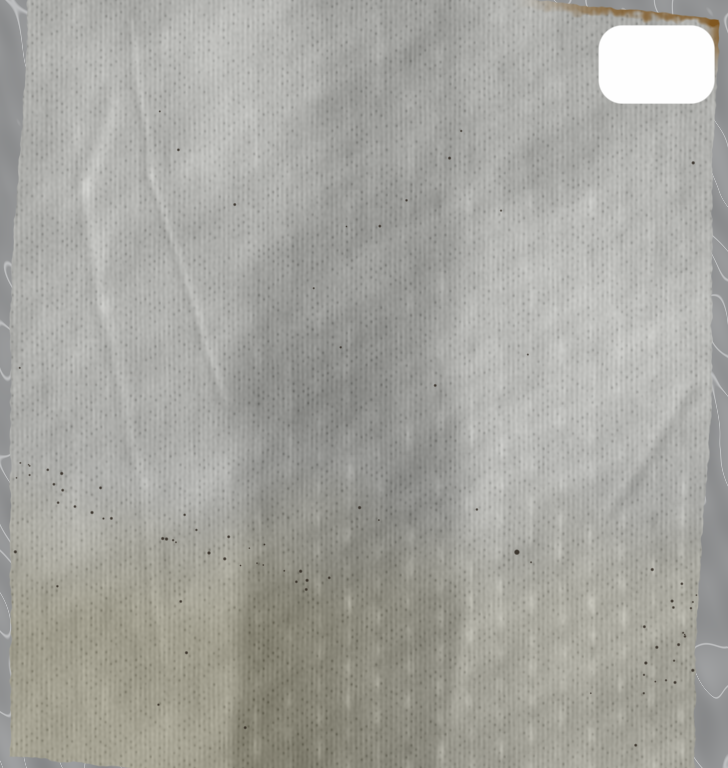
Give the GLSL for this texture, as a Shadertoy shader.

```glsl
// Worn grey knitted cloth on plastic, with folds, quilting, stains, dark specks and a blank label.
const vec3 CLOTH = vec3(0.680, 0.682, 0.670);
const vec3 WARM_SHIFT = vec3(-0.045, -0.058, -0.108);
const vec3 PLASTIC = vec3(0.57, 0.575, 0.58);
const vec3 RUST = vec3(0.50, 0.34, 0.13);
const vec3 SPECK = vec3(0.17, 0.14, 0.11);
const vec2 QUILT_CELL = vec2(0.0395, 0.043);
const vec2 STITCH_CELL = vec2(0.0064, 0.0100);
const vec2 LABEL_CENTER = vec2(0.855, 0.916);
const vec2 LABEL_HALF = vec2(0.0755, 0.051);
const float LABEL_RADIUS = 0.031;
const float KNIT_CONTRAST = 0.022;
const float HOLE_CONTRAST = 0.105;
const float SHADE_DEPTH = 0.105;
const int SPECKS = 84;

vec2 hash2(vec2 p) {
    vec3 q = fract(p.xyx * vec3(0.1031, 0.1030, 0.0973));
    q += dot(q, q.yzx + 33.33);
    return fract((q.xx + q.yz) * q.zy);
}

float gradientDot(vec2 cell, vec2 f, vec2 corner) {
    float angle = 6.2832 * hash2(cell + corner).x;
    return dot(vec2(cos(angle), sin(angle)), f - corner);
}

float noise(vec2 p) {
    vec2 i = floor(p), f = p - i, s = f * f * (3.0 - 2.0 * f), e = vec2(1, 0);
    return mix(mix(gradientDot(i, f, e.yy), gradientDot(i, f, e.xy), s.x),
               mix(gradientDot(i, f, e.yx), gradientDot(i, f, e.xx), s.x), s.y);
}

float blob(vec2 p, vec2 center, vec2 size) {
    vec2 d = (p - center) / size;
    return exp(-dot(d, d));
}

// Light on one side of a segment, shadow on the other
float crease(vec2 p, vec2 a, vec2 b, float width) {
    vec2 ab = b - a, ap = p - a;
    float t = clamp(dot(ap, ab) / dot(ab, ab), 0.0, 1.0);
    float side = (ab.x * ap.y - ab.y * ap.x) / length(ab);
    float d = length(ap - ab * t) / width;
    return (side / width * 1.4 + 0.3) * exp(-d * d);
}

float folds(vec2 p) {
    p += 0.006 * vec2(noise(p * 14.0), noise(p * 14.0 + 40.0));
    float s = crease(p, vec2(0.168, 0.97), vec2(0.195, 0.77), 0.006);
    s += crease(p, vec2(0.195, 0.77), vec2(0.290, 0.48), 0.006);
    s += crease(p, vec2(0.145, 0.87), vec2(0.107, 0.76), 0.013);
    s += crease(p, vec2(0.107, 0.76), vec2(0.132, 0.60), 0.010);
    s += 0.7 * crease(p, vec2(0.132, 0.60), vec2(0.184, 0.37), 0.009);
    s += 0.6 * crease(p, vec2(0.184, 0.37), vec2(0.204, 0.16), 0.008);
    s -= 0.9 * crease(p, vec2(0.900, 0.49), vec2(0.795, 0.335), 0.011);
    return 0.06 * (s + 0.8 * crease(p, vec2(0.608, 0.19), vec2(0.565, -0.02), 0.015));
}

// Broad light and shadow across the cloth
float shading(vec2 p) {
    float x = p.x + 0.025 * noise(p * 8.0);
    float left = mix(0.312, 0.425, smoothstep(0.50, 0.90, p.y));
    float soft = mix(0.012, 0.045, smoothstep(0.1, 0.6, p.y));
    float column = smoothstep(left - soft, left + soft, x) * (1.0 - smoothstep(0.56, 0.635, x));
    float s = -SHADE_DEPTH * column * mix(1.0, 0.6, smoothstep(0.4, 0.9, p.y));
    s += 0.075 * blob(p, vec2(0.76, 0.57), vec2(0.16, 0.20));
    s += 0.055 * blob(p, vec2(0.12, 0.83), vec2(0.05, 0.15));
    s += 0.040 * blob(p, vec2(0.32, 0.85), vec2(0.10, 0.20));
    s += 0.040 * blob(p, vec2(0.63, 0.42), vec2(0.035, 0.18));
    s -= 0.045 * blob(p, vec2(0.70, 0.77), vec2(0.07, 0.06));
    vec2 diagonal = vec2(p.x + p.y, (p.y - p.x) * 2.2);
    return s + 0.07 * noise(diagonal * 3.8 + 7.0) + 0.035 * noise(diagonal * 11.0);
}

// Quilted puffs, rib lines, knitted columns and stitch holes
float weave(vec2 p) {
    vec2 g = (p + 0.007 * vec2(noise(p * 9.0), noise(p * 9.0 + 20.0))) / QUILT_CELL;
    g.y += 0.5 * mod(floor(g.x), 2.0);
    vec2 cell = floor(g), q = g - cell - 0.5;
    float quilted = smoothstep(0.24, 0.42, p.x) * (0.55 + 0.45 * hash2(cell).x);
    float dome = (q.y * 0.7 - q.x) * exp(-7.0 * dot(q, q));
    float streak = mix(0.085, 0.02, smoothstep(0.15, 0.6, p.y)) * blob(q, vec2(0), vec2(0.115, 0.27));
    float rib = exp(-90.0 * q.x * q.x) * noise(vec2(cell.x * 3.7, p.y * 17.0));
    float s = quilted * (0.075 * dome + streak) + 0.08 * rib;

    vec2 k = p / STITCH_CELL;
    k.x += 0.35 * noise(p * vec2(20.0, 7.0));
    k.y += 0.5 * mod(floor(k.x), 2.0);
    vec2 h = hash2(floor(k) + 90.0);
    s -= HOLE_CONTRAST * h.x * h.x * blob(fract(k), 0.375 + 0.25 * h, vec2(0.26, 0.20));
    s += KNIT_CONTRAST * cos(6.2832 * k.x) * (0.75 + noise(p * vec2(70.0, 45.0)));
    return s + 0.035 * noise(p * vec2(240.0, 170.0)) + 0.018 * noise(p * vec2(90.0, 25.0));
}

// A band at left, a cluster at right and a few strays
float specks(vec2 p, float px) {
    float mask = smoothstep(px, -px, length(p - vec2(0.673, 0.281)) - 0.0032);
    for (int i = 0; i < SPECKS; i++) {
        vec2 h = hash2(vec2(float(i) * 7.3, 5.0)), c = h * 0.9 + 0.02;
        if (i < 34) c = vec2(0.02 + 0.38 * h.x, 0.362 - 0.13 * h.x + 0.045 * h.y * h.y);
        else if (i < 54) c = vec2(0.835, 0.11) + h * vec2(0.075, 0.15);
        float radius = mix(0.0007, 0.0019, hash2(vec2(i, 61)).x);
        mask = max(mask, smoothstep(px, -px, length(p - c) - radius));
    }
    return mask;
}

void mainImage(out vec4 fragColor, in vec2 fragCoord) {
    vec2 p = fragCoord / iResolution.y;
    float px = 1.0 / iResolution.y;
    float wrinkle = noise(vec2(p.x * 26.0 + p.y * 9.0, p.y * 12.0));
    vec3 color = PLASTIC + 0.1 * wrinkle + 0.16 * (1.0 - smoothstep(0.0, 0.03, abs(wrinkle - 0.12)));

    // Cloth tone, warmer toward the bottom
    float warm = mix(1.0, 0.55, smoothstep(0.28, 0.65, p.x));
    warm *= 1.0 - smoothstep(0.17, 0.40, p.y + 0.06 * noise(p * 7.0));
    vec3 cloth = CLOTH + WARM_SHIFT * warm + shading(p) + folds(p) + weave(p);
    cloth = mix(cloth, SPECK, 0.85 * specks(p, px));

    // Cloth outline and rusty top hem
    float ragged = 0.003 * noise(p * 35.0) + 0.002 * noise(p * 110.0);
    float left = 0.014 + 0.022 * smoothstep(0.58, 1.0, p.y);
    float right = 0.905 + 0.022 * smoothstep(0.1, 0.55, p.y) + 0.01 * smoothstep(0.75, 1.0, p.y);
    float top = 1.004 - 0.105 * max(p.x - 0.66, 0.0) - p.y;
    float inside = min(min(p.x - left, right - p.x), min(top, p.y - 0.018 + 0.11 * p.x)) + ragged;
    float hem = (1.0 - smoothstep(0.001, 0.012, top + 4.0 * ragged)) * smoothstep(0.66, 0.82, p.x);
    float corner = blob(p, vec2(0.937, 0.955), vec2(0.012, 0.035));
    cloth = mix(cloth, RUST, min(0.75 * hem + 0.8 * corner, 1.0));
    color = mix(color, cloth, smoothstep(-px, px, inside));

    // Blank rounded label
    vec2 box = abs(p - LABEL_CENTER) - LABEL_HALF + LABEL_RADIUS;
    float label = length(max(box, 0.0)) - LABEL_RADIUS;
    fragColor = vec4(mix(color, vec3(0.995), smoothstep(px, -px, label)), 1.0);
}
```
